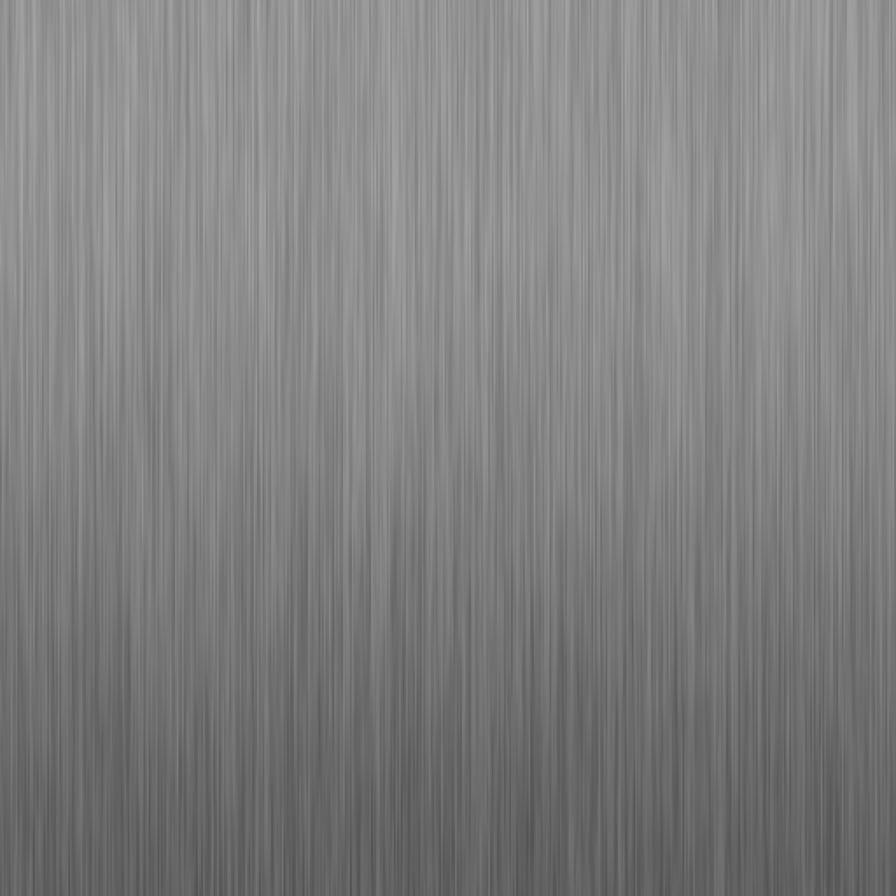
Give the GLSL for this texture, as a WebGL 1 fragment shader.

```glsl
precision highp float;

uniform vec2 u_resolution;

// Vertical shading of the metal
const float SHADE_BOTTOM = 0.375;
const float SHADE_TOP = 0.575;
const float SHADE_START = -0.10;
const float SHADE_END = 0.85;

// Brush layers: x = columns across, y = streak segments along the height
const vec2 HAIRLINE_CELLS = vec2(512.0, 4.0);
const vec2 SCRATCH_CELLS = vec2(256.0, 8.0);
const vec2 BAND_CELLS = vec2(110.0, 5.0);
const vec2 GRAIN_CELLS = vec2(512.0, 20.0);
const float HAIRLINE_AMOUNT = 0.095;
const float SCRATCH_AMOUNT = 0.030;
const float BAND_AMOUNT = 0.022;
const float GRAIN_AMOUNT = 0.045;

float hash(vec2 p) {
    vec3 q = fract(p.xyx * vec3(0.1031, 0.1030, 0.0973));
    q += dot(q, q.yzx + 33.33);
    return fract((q.x + q.y) * q.z);
}

// Smooth noise along one column, shifted so that segment ends never line up
float columnNoise(float column, float along, float seed) {
    float id = column + seed;
    float y = along + 20.0 * hash(vec2(id, 7.0 + seed));
    float cell = floor(y);
    float blend = smoothstep(0.0, 1.0, y - cell);
    return mix(hash(vec2(id, cell)), hash(vec2(id, cell + 1.0)), blend);
}

// Stretched streaks blended between neighbouring columns, centred on zero
float streaks(vec2 uv, vec2 cells, float seed) {
    float x = uv.x * cells.x - 0.5;
    float column = floor(x);
    float along = uv.y * cells.y;
    float left = columnNoise(column, along, seed);
    float right = columnNoise(column + 1.0, along, seed);
    return mix(left, right, smoothstep(0.0, 1.0, x - column)) - 0.5;
}

void main() {
    vec2 uv = gl_FragCoord.xy / u_resolution;

    // Broad light falloff
    float shade = mix(SHADE_BOTTOM, SHADE_TOP,
                      smoothstep(SHADE_START, SHADE_END, uv.y));

    // Brushed texture from fine hairlines to wide bands
    shade += HAIRLINE_AMOUNT * streaks(uv, HAIRLINE_CELLS, 13.0);
    shade += SCRATCH_AMOUNT * streaks(uv, SCRATCH_CELLS, 641.0);
    shade += BAND_AMOUNT * streaks(uv, BAND_CELLS, 1187.0);
    shade += GRAIN_AMOUNT * streaks(uv, GRAIN_CELLS, 1453.0);

    gl_FragColor = vec4(vec3(shade), 1.0);
}
```
